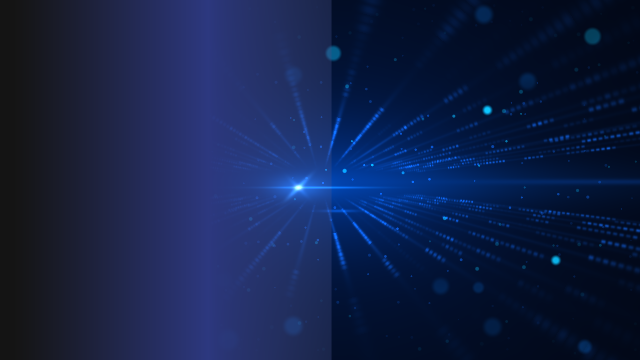
Reproduce this background procedurally as a WebGL 1 fragment shader.

```glsl
precision highp float;
uniform vec2 u_resolution;

const vec2 VANISH = vec2(0.891, 0.491);
const vec2 FLARE = vec2(0.829, 0.479);
const float PANEL_EDGE = 0.921;
const float PANEL_PEAK = 0.58;
const vec3 RAY_BLUE = vec3(0.07, 0.38, 0.86);
const vec3 CYAN = vec3(0.04, 0.72, 0.85);

float hash(vec2 p) {
  return fract(sin(dot(p, vec2(127.1, 311.7))) * 4375.85);
}

// Elliptical Gaussian falloff
float glow(vec2 d, vec2 radius) {
  d /= radius;
  return exp(-dot(d, d));
}

float disc(vec2 d, float radius, float soft) {
  return 1.0 - smoothstep(radius - soft, radius + soft, length(d));
}

// Ray that is a fine line near its start, then breaks into defocused beads
float beadedRay(vec2 q, vec2 dir, float density, float start, float seed) {
  float along = max(dot(q, dir), 0.001);
  float across = q.x * dir.y - q.y * dir.x;
  float width = 0.0026 + 0.09 * q.y * q.y;
  float cell = log(along) * density;
  float id = floor(cell);
  float cluster = smoothstep(0.42, 0.75, hash(vec2(floor(id / 5.0), seed)));
  float lit = cluster * (0.35 + 0.65 * hash(vec2(id, seed + 7.0)));
  float bead = smoothstep(0.0, 0.4, 0.5 - abs(fract(cell) - 0.5));
  float merged = 1.0 - smoothstep(0.12, 0.35, along);
  float blurred = 0.5 * smoothstep(0.15, 0.35, q.y);
  bead = mix(bead, 0.7, max(merged, blurred));
  float focus = mix(1.0, 0.17, smoothstep(0.14, 0.32, q.y));
  float fade = smoothstep(start, start + 0.1, along);
  float line = 0.08 + 0.2 * merged;
  return exp(-across * across / (width * width)) * (lit * bead + line) * focus * fade;
}

// Rays on a floor and a ceiling, folded into one quadrant
float rayFan(vec2 d) {
  float quadrant = step(0.0, d.x) + 2.0 * step(0.0, d.y);
  float sum = 0.0;
  for (int i = 0; i < 15; i++) {
    float k = float(i) * 0.5;
    float seed = float(i) * 3.7 + quadrant * 17.0;
    float flatness = smoothstep(1.0, 3.0, k);
    float slope = 0.28 + 0.45 * k + 0.1 * k * k;
    slope *= 1.0 + 0.16 * flatness * (hash(vec2(seed, 5.0)) - 0.5);
    float between = step(0.25, fract(k));
    float strength = mix(1.0 - 0.25 * flatness, 0.45 * flatness, between);
    vec2 dir = normalize(vec2(slope, 1.0));
    float start = 0.03 + 0.025 * slope;
    sum += strength * beadedRay(abs(d), dir, 18.0 + 5.0 * k, start, seed);
  }
  return sum * mix(0.8, 1.0, step(0.0, d.x));
}

// Cellular scatter of soft round particles
float scatter(vec2 p, float scale, float radius, float amount, float seed) {
  vec2 cell = floor(p * scale);
  vec2 key = cell + seed;
  vec2 center = 0.25 + 0.5 * vec2(hash(key), hash(key + 31.3));
  float size = radius * (0.6 + 0.7 * hash(key + 11.9));
  float present = step(1.0 - amount, hash(key + 53.1));
  float shade = 0.35 + 0.65 * hash(key + 71.7);
  return present * shade * disc(fract(p * scale) - center, size, size * 0.4);
}

// Dark space lit by a central bloom and a horizon band
vec3 space(vec2 d) {
  vec3 color = vec3(0.006, 0.025, 0.075);
  color += vec3(0.0, 0.06, 0.17) * glow(d, vec2(0.7, 0.55));
  color += vec3(0.0, 0.1, 0.26) * glow(d, vec2(0.38, 0.18));
  color += vec3(0.0, 0.07, 0.16) * glow(d, vec2(0.9, 0.06));
  color += vec3(0.01, 0.07, 0.17) * glow(d - vec2(0.85, 0.004), vec2(0.4, 0.008));
  return color;
}

vec3 particles(vec2 p, vec2 d) {
  float near = glow(d - vec2(0.2, 0.0), vec2(0.65, 0.32));
  float far = smoothstep(0.16, 0.34, abs(d.y));
  vec3 color = CYAN * 0.8 * near * scatter(p, 14.0, 0.06, 0.3, 3.0);
  color += RAY_BLUE * 0.8 * near * scatter(p, 23.0, 0.075, 0.24, 19.0);
  color += vec3(0.01, 0.13, 0.24) * far * scatter(p, 7.0, 0.15, 0.32, 41.0);
  // Foreground accent orbs
  color += CYAN * disc(p - vec2(1.354, 0.694), 0.011, 0.006);
  color += CYAN * 0.9 * disc(p - vec2(1.544, 0.277), 0.011, 0.006);
  color += CYAN * 0.42 * disc(p - vec2(0.926, 0.852), 0.02, 0.006);
  color += CYAN * 0.3 * disc(p - vec2(1.646, 0.899), 0.022, 0.006);
  return color;
}

// Translucent side panel, opaque left of its brightest column
vec3 addPanel(vec3 scene, float x, float pixel) {
  float ramp = clamp((x - 0.04) / (PANEL_PEAK - 0.04), 0.0, 1.0);
  vec3 tint = mix(vec3(0.08), vec3(0.175, 0.22, 0.5), pow(ramp, 1.1));
  float t = clamp((x - PANEL_PEAK) / (PANEL_EDGE - PANEL_PEAK), 0.0, 1.0);
  tint = mix(tint, vec3(0.27, 0.31, 0.53), t);
  float alpha = mix(1.0, 0.36, pow(t, 0.75));
  float inside = 1.0 - smoothstep(-pixel, pixel, x - PANEL_EDGE);
  return mix(scene, tint, alpha * inside);
}

// Small warm core with faint diagonal spikes and a thin streak
vec3 flare(vec2 d) {
  vec2 r = vec2(d.x + d.y, d.y - d.x) * 0.7071;
  vec3 color = vec3(0.03, 0.16, 0.3) * glow(d, vec2(0.07, 0.03));
  color += vec3(0.12, 0.28, 0.42) * glow(r, vec2(0.038, 0.006));
  color += vec3(0.04, 0.1, 0.16) * glow(r, vec2(0.006, 0.03));
  color += vec3(0.05, 0.25, 0.42) * glow(d - vec2(0.07, 0.0), vec2(0.13, 0.003));
  return color + vec3(0.6, 0.45, 0.33) * glow(d, vec2(0.012, 0.007));
}

void main() {
  vec2 p = gl_FragCoord.xy / u_resolution.y;
  vec2 d = p - VANISH;
  vec3 color = space(d) + RAY_BLUE * rayFan(d) + particles(p, d);
  color += vec3(0.02, 0.15, 0.33) * glow(p - vec2(0.94, 0.414), vec2(0.05, 0.004));
  color = addPanel(color, p.x, 1.0 / u_resolution.y);
  color += flare(p - FLARE);
  gl_FragColor = vec4(min(color, 1.0), 1.0);
}
```
